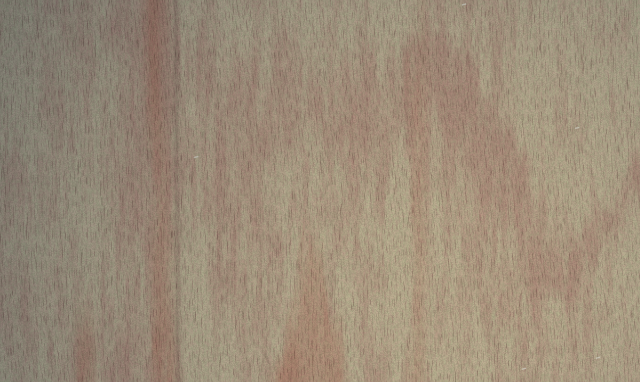
Reproduce this texture procedurally as a Shadertoy shader.

```glsl
// Flat-sawn beech board: rosy growth bands, fine vertical streaks and short dark pores.
#define LIGHT_WOOD  vec3(0.680, 0.633, 0.523)
#define ROSY_WOOD   vec3(0.638, 0.532, 0.456)
#define RED_HEART   vec3(0.635, 0.465, 0.385)
#define PORE_TINT   vec3(0.64, 0.53, 0.55)
#define COOL_SHADE  vec3(0.93, 0.98, 1.07)
#define LIGHT_SPOT  vec2(1.20, 0.25)
#define LIGHT_FALL  0.145
#define PORE_CELL   vec2(0.0108, 0.046)
#define PORE_WIDTH  0.0009
#define PORE_DEPTH  0.56
#define GRAIN       0.115

float hash(vec2 p) {
    vec3 q = fract(vec3(p.xyx) * 0.1031);
    q += dot(q, q.yzx + 33.33);
    return fract((q.x + q.y) * q.z);
}

float noise(vec2 p) {
    vec2 i = floor(p), f = fract(p);
    f = f * f * (3.0 - 2.0 * f);
    return mix(mix(hash(i), hash(i + vec2(1, 0)), f.x),
               mix(hash(i + vec2(0, 1)), hash(i + vec2(1, 1)), f.x), f.y);
}

float fbm(vec2 p) {
    float sum = 0.0, amp = 0.5;
    for (int i = 0; i < 4; i++) {
        sum += amp * noise(p);
        p = p * 2.03 + 17.3;
        amp *= 0.5;
    }
    return sum;
}

float segmentDistance(vec2 p, vec2 a, vec2 b) {
    vec2 ab = b - a;
    return length(p - a - ab * clamp(dot(p - a, ab) / dot(ab, ab), 0.0, 1.0));
}

// Soft vertical stripe around x = center
float stripe(float x, float center, float width) {
    float d = (x - center) / width;
    return exp(-d * d);
}

// Short tapered dashes, one per jittered cell
float pores(vec2 p, vec2 cell, float seed, float px) {
    float column = floor(p.x / cell.x);
    p.y += cell.y * hash(vec2(column, seed));
    vec2 id = vec2(column, floor(p.y / cell.y));
    vec2 local = p - (id + 0.5) * cell;
    local.x -= (hash(id + seed + 41.0) - 0.5) * 0.6 * cell.x;
    float halfLength = cell.y * mix(0.22, 0.49, hash(id + seed * 7.1));
    float taper = 1.0 - smoothstep(0.35, 1.0, abs(local.y) / halfLength);
    float line = clamp((PORE_WIDTH - abs(local.x)) / max(px, 0.0016) + 0.5, 0.0, 1.0);
    return line * taper * mix(0.3, 1.0, hash(id + seed + 93.0));
}

// Rare pale scratches
float flecks(vec2 p, float px) {
    vec2 id = floor(p / 0.16), local = p - (id + 0.5) * 0.16;
    local -= (vec2(hash(id + 3.0), hash(id + 8.0)) - 0.5) * 0.12;
    float d = segmentDistance(local, vec2(-0.004, -0.001), vec2(0.004, 0.001));
    return (1.0 - smoothstep(0.0, 0.001 + px, d)) * step(0.94, hash(id + 21.0));
}

void mainImage(out vec4 fragColor, in vec2 fragCoord) {
    float px = 1.0 / iResolution.y;
    vec2 p = fragCoord * px;

    // Ragged edges, pulled along the grain
    float streak = fbm(p * vec2(30.0, 4.0));
    float fibre = fbm(p * vec2(75.0, 11.0) + 31.0);
    float cloud = fbm(p * vec2(5.0, 4.0) + 9.0);
    vec2 w = p + vec2((streak - 0.47) * 0.05, (fbm(p * vec2(45.0, 6.0) + 5.0) - 0.47) * 0.20);

    // Growth figure: long stripes, a pointed arch and a V-shaped band
    float lean = 0.03 * (0.5 - p.y);
    float ends = smoothstep(0.15, 0.75, abs(p.y - 0.48) + 0.3 * cloud);
    float heart = stripe(w.x, 0.42 + lean, 0.025) * (0.5 + 0.5 * ends);
    heart += stripe(w.x, 0.23, 0.027) * (1.0 - smoothstep(0.05, 0.28, p.y)) * 0.7;
    heart += stripe(w.x, 1.095, 0.020) * 0.4;
    float archWidth = 0.080 * (1.0 - w.y / 0.48);
    float arch = 1.0 - smoothstep(-0.02, 0.025, abs(w.x - 0.815) - archWidth);
    arch *= 1.0 - smoothstep(0.32, 0.48, w.y);
    heart += arch * (0.95 - p.y);
    float leftLimb = segmentDistance(w, vec2(1.13, 0.86), vec2(1.45, 0.28));
    float rightLimb = segmentDistance(w, vec2(1.46, 0.25), vec2(1.69, 0.58));
    float band = 0.7 * (1.0 - smoothstep(0.03, 0.11, leftLimb));
    band = max(band, 0.6 * (1.0 - smoothstep(0.0, 0.07, rightLimb)));
    vec2 center = (w - vec2(0.87, 0.62)) * vec2(3.0, 3.6);
    float rosy = 0.19 + band + 0.30 * stripe(w.x, 0.36, 0.11) + 0.42 * exp(-dot(center, center));
    rosy += 1.2 * (cloud - 0.45) + 0.9 * (streak - 0.47) + 1.4 * (fibre - 0.47);
    rosy -= 0.4 * (stripe(w.x, 0.50, 0.03) + stripe(w.x, 1.04, 0.022) + stripe(w.x, 0.26, 0.02));

    vec3 color = mix(LIGHT_WOOD, ROSY_WOOD, clamp(rosy, 0.0, 1.0));
    color = mix(color, RED_HEART, clamp(heart * (0.35 + 0.9 * streak), 0.0, 0.75));
    color *= 1.0 - 0.08 * stripe(p.x, 0.463 + 0.2 * lean, 0.007);

    // Pores follow a gently bent grain
    vec2 g = p;
    g.x += 0.06 * p.y + 0.010 * sin(5.0 * p.y + 3.0 * p.x);
    float pore = max(pores(g, PORE_CELL, 1.0, px),
                     0.75 * pores(g + 0.37, PORE_CELL * vec2(0.87, 0.78), 5.0, px));
    pore = max(pore, 1.1 * pores(g + 0.71, PORE_CELL * vec2(9.0, 1.3), 11.0, px));
    color *= mix(vec3(1.0), PORE_TINT, PORE_DEPTH * pore);

    // Fine speckle with a faint red-green tint, scratches and uneven light
    float speckle = noise(p * vec2(430.0, 390.0)) - 0.5;
    float thread = noise(g * vec2(190.0, 42.0) + 13.0) - 0.5;
    float tint = noise(p * vec2(280.0, 210.0) + 57.0) - 0.5;
    color *= 1.0 + GRAIN * (speckle + 0.4 * thread);
    color *= 1.0 + GRAIN * 0.35 * tint * vec3(1.0, -1.0, 0.4);
    color = mix(color, vec3(0.82, 0.81, 0.76), 0.7 * flecks(p, px));
    vec2 away = p - LIGHT_SPOT;
    float shade = LIGHT_FALL * dot(away, away);
    color *= (1.03 - shade) * mix(vec3(1.0), COOL_SHADE, clamp(shade * 4.0, 0.0, 1.0));
    fragColor = vec4(color, 1.0);
}
```
